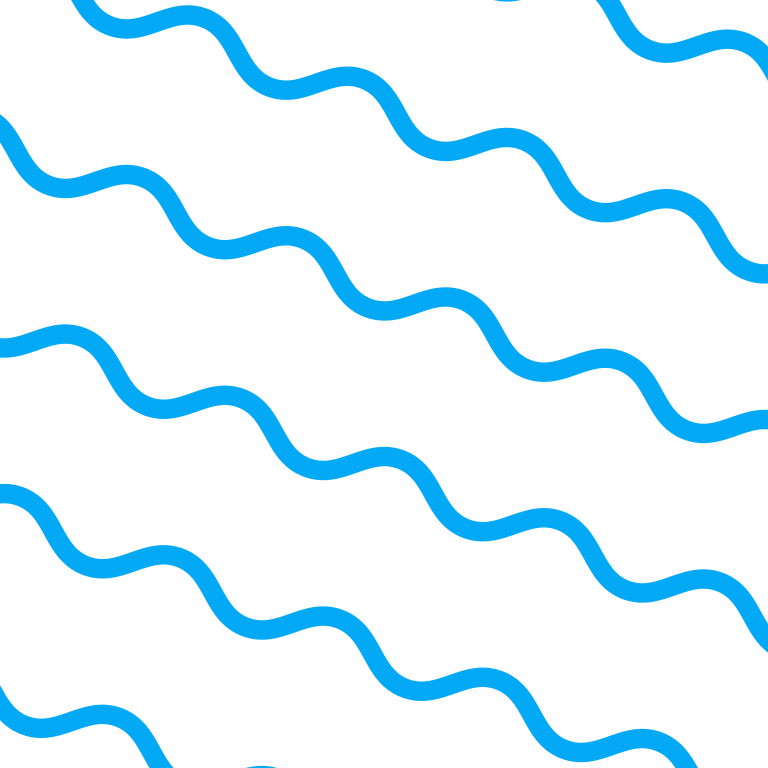
Give the GLSL for this pattern, as a Shadertoy shader.

```glsl
// Tilted rows of wavy blue stripes on white.
// A rotated square grid holds one wave period per cell; each stripe is drawn
// from the distance to its wave, found by a few Gauss-Newton steps.

const vec3  PAPER        = vec3(1.0);
const vec3  INK          = vec3(0.012, 0.663, 0.957);
const float TILT         = radians(21.0);        // downward slope of the rows
const float PERIOD       = 0.2225;               // wavelength and row spacing, in canvas heights
const float STROKE       = 0.0253;               // line width, in canvas heights
const vec2  ANCHOR       = vec2(0.5404, 0.6042); // a rising midpoint of one wave
const float AMPLITUDE    = 0.1238;               // in periods
const float STRAIGHTNESS = 0.0286;               // third harmonic, straightens the flanks
const int   STEPS        = 6;
const float TAU          = 6.28318531;

// Height (x) and slope (y) of the wave at position t, in periods.
vec2 wave(float t) {
    float a = TAU * t;
    float height = sin(a) + STRAIGHTNESS * sin(3.0 * a);
    float slope = TAU * (cos(a) + 3.0 * STRAIGHTNESS * cos(3.0 * a));
    return AMPLITUDE * vec2(height, slope);
}

// Distance from p to the wave, in periods.
float waveDistance(vec2 p) {
    float t = p.x;
    for (int i = 0; i < STEPS; i++) {
        vec2 w = wave(t);
        t -= (t - p.x + (w.x - p.y) * w.y) / (1.0 + w.y * w.y);
    }
    return length(p - vec2(t, wave(t).x));
}

void mainImage(out vec4 fragColor, in vec2 fragCoord) {
    // Rotated frame: x along the rows, y across them
    vec2 offset = fragCoord / iResolution.y - ANCHOR;
    vec2 along = vec2(cos(TILT), -sin(TILT));
    vec2 across = vec2(sin(TILT), cos(TILT));
    vec2 p = vec2(dot(offset, along), dot(offset, across)) / PERIOD;

    // Repeat in both directions, centred on the wave
    p = fract(p + 0.5) - 0.5;

    // Stroke with an edge one pixel wide
    float edge = waveDistance(p) * PERIOD - 0.5 * STROKE;
    float coverage = clamp(0.5 - edge * iResolution.y, 0.0, 1.0);
    fragColor = vec4(mix(PAPER, INK, coverage), 1.0);
}
```
